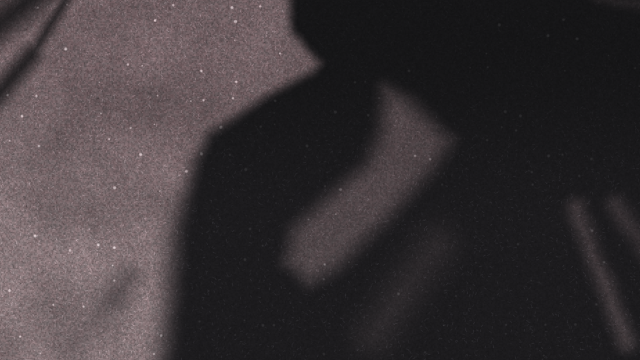
Reproduce this texture procedurally as a Shadertoy shader.

```glsl
// Soft shadows falling across sunlit, rough asphalt. Blurred polygons and
// capsules build a light mask; hashed, randomly turned flecks and value noise
// supply the stone grain, with a few scattered bright mineral glints.

const vec3 SHADE_TOP = vec3(0.085, 0.084, 0.090);
const vec3 SHADE_LOW = vec3(0.110, 0.106, 0.115);
const vec3 SUN_FAR = vec3(0.425, 0.362, 0.373);
const vec3 SUN_NEAR = vec3(0.500, 0.440, 0.448);

float hash(vec2 p) {
    vec3 q = fract(vec3(p.xyx) * 0.1031);
    q += dot(q, q.yzx + 33.33);
    return fract((q.x + q.y) * q.z);
}

float valueNoise(vec2 p) {
    vec2 i = floor(p), f = fract(p);
    f = f * f * (3.0 - 2.0 * f);
    return mix(mix(hash(i), hash(i + vec2(1, 0)), f.x),
               mix(hash(i + vec2(0, 1)), hash(i + vec2(1, 1)), f.x), f.y);
}

float fbm(vec2 p) {
    float sum = 0.0, weight = 0.5;
    for (int i = 0; i < 4; i++) {
        sum += weight * valueNoise(p);
        p = mat2(1.6, 1.2, -1.2, 1.6) * p + 7.3;
        weight *= 0.5;
    }
    return sum;
}

float segmentDistance(vec2 p, vec2 a, vec2 b) {
    vec2 pa = p - a, ba = b - a;
    return length(pa - ba * clamp(dot(pa, ba) / dot(ba, ba), 0.0, 1.0));
}

float polygonDistance(vec2 p, vec2 v[12]) {
    float nearest = 10.0, side = 1.0;
    for (int i = 0; i < 12; i++) {
        vec2 a = v[i], b = v[(i + 11) % 12];
        nearest = min(nearest, segmentDistance(p, a, b));
        bool above = a.y > p.y;
        if (above != (b.y > p.y) &&
            p.x < (b.x - a.x) * (p.y - a.y) / (b.y - a.y) + a.x) side = -side;
    }
    return side * nearest;
}

float softFill(float d, float blur) {
    return 1.0 - smoothstep(-blur, blur, d);
}

float softCapsule(vec2 p, vec2 a, vec2 b, float radius, float blur) {
    return softFill(segmentDistance(p, a, b) - radius, blur);
}

// Signed stone tone in x, strength of rare bright flecks in y.
vec2 stoneFlecks(vec2 p, float density, float pixel) {
    vec2 g = p * density, cell = floor(g), tone = vec2(0.0);
    float soft = 0.10 + 0.5 * pixel * density;
    for (int y = -1; y <= 1; y++)
    for (int x = -1; x <= 1; x++) {
        vec2 id = cell + vec2(x, y);
        float kind = hash(id + 51.7), angle = 6.2832 * hash(id + 19.1);
        vec2 center = id + vec2(hash(id), hash(id + 83.4));
        vec2 reach = 0.32 * vec2(cos(angle), sin(angle));
        float body = softCapsule(g, center - reach, center + reach, 0.12, soft);
        tone.x += body * (2.0 * kind - 1.0);
        tone.y += body * smoothstep(0.80, 1.0, kind);
    }
    return tone;
}

float glints(vec2 p, float density, float pixel) {
    vec2 g = p * density, id = floor(g);
    vec2 center = 0.25 + 0.5 * vec2(hash(id + 5.2), hash(id + 61.8));
    float radius = 0.03 + 0.07 * hash(id + 27.0);
    return step(0.86, hash(id + 9.6)) *
           softFill(length(fract(g) - center) - radius, 0.03 + 0.5 * pixel * density);
}

float sunlight(vec2 p) {
    // Broad sunlit ground, its edge softer toward the bottom.
    vec2 ground[12] = vec2[12](
        vec2(0.79, 1.2), vec2(0.81, 0.907), vec2(0.89, 0.826), vec2(0.868, 0.80),
        vec2(0.74, 0.734), vec2(0.579, 0.63), vec2(0.544, 0.56), vec2(0.486, 0.375),
        vec2(0.47, 0.21), vec2(0.43, -0.2), vec2(-0.3, -0.2), vec2(-0.3, 1.2));
    float light = softFill(polygonDistance(p, ground), mix(0.060, 0.024, smoothstep(0.2, 0.8, p.y)));

    // Foliage shadows at the upper left and a faint one below.
    float leaves = softCapsule(p, vec2(0.195, 1.02), vec2(0.09, 0.85), 0.012, 0.022);
    leaves = max(leaves, softCapsule(p, vec2(0.09, 0.85), vec2(-0.03, 0.71), 0.024, 0.030));
    leaves = max(leaves, softCapsule(p, vec2(0.13, 1.04), vec2(-0.03, 0.91), 0.040, 0.045));
    light *= 1.0 - 0.85 * leaves;
    light *= 1.0 - 0.42 * softCapsule(p, vec2(0.365, 0.235), vec2(0.32, 0.17), 0.015, 0.055);
    light *= 1.0 - 0.28 * softCapsule(p, vec2(0.32, 0.17), vec2(0.20, 0.04), 0.030, 0.080);

    // Light slipping through the gaps of the large shadow.
    vec2 gap[12] = vec2[12](
        vec2(1.07, 0.755), vec2(1.13, 0.72), vec2(1.25, 0.61), vec2(1.20, 0.53),
        vec2(1.08, 0.40), vec2(0.94, 0.26), vec2(0.86, 0.22), vec2(0.80, 0.27),
        vec2(0.815, 0.36), vec2(0.90, 0.44), vec2(1.02, 0.54), vec2(1.06, 0.64));
    light += 0.60 * softFill(polygonDistance(p, gap), 0.046);
    light += 0.22 * softCapsule(p, vec2(1.21, 0.32), vec2(1.04, 0.07), 0.035, 0.080);
    light += 0.48 * softCapsule(p, vec2(1.60, 0.42), vec2(1.74, 0.05), 0.018, 0.036);
    light += 0.36 * softCapsule(p, vec2(1.71, 0.43), vec2(1.83, 0.25), 0.018, 0.036);
    light += 0.22 * softCapsule(p, vec2(1.66, 1.01), vec2(1.80, 0.98), 0.010, 0.024);
    return clamp(light, 0.0, 1.0);
}

void mainImage(out vec4 fragColor, in vec2 fragCoord) {
    vec2 p = fragCoord / iResolution.y;
    float pixel = 1.0 / iResolution.y;
    float light = sunlight(p + 0.012 * (fbm(p * 18.0) - 0.47));

    // Base tones and broad stains.
    float near = smoothstep(1.0, 0.2, p.y + 0.35 * p.x);
    vec3 sun = mix(SUN_FAR, SUN_NEAR, near) * (0.84 + 0.34 * fbm(p * 7.0));
    vec3 color = mix(mix(SHADE_LOW, SHADE_TOP, smoothstep(0.35, 0.9, p.y)), sun, light);

    // Stone grain, warm in the sun and cool in the shade.
    vec2 flecks = stoneFlecks(p, 135.0, pixel);
    float grain = 0.20 * flecks.x + 0.32 * (valueNoise(p * 260.0) - 0.5);
    color *= 1.0 + grain * mix(0.55, 0.85, light);
    color += vec3(0.025, -0.006, -0.003) * light * (valueNoise(p * 170.0 + 40.0) - 0.5);
    float lowGround = 1.0 - smoothstep(0.35, 0.85, p.y);
    color += vec3(0.085, 0.085, 0.095) * flecks.y * mix(0.15 + 0.45 * lowGround, 0.7, light);
    color += glints(p, 24.0, pixel) * mix(0.07, 0.34, light);

    fragColor = vec4(clamp(color, 0.0, 1.0), 1.0);
}
```
